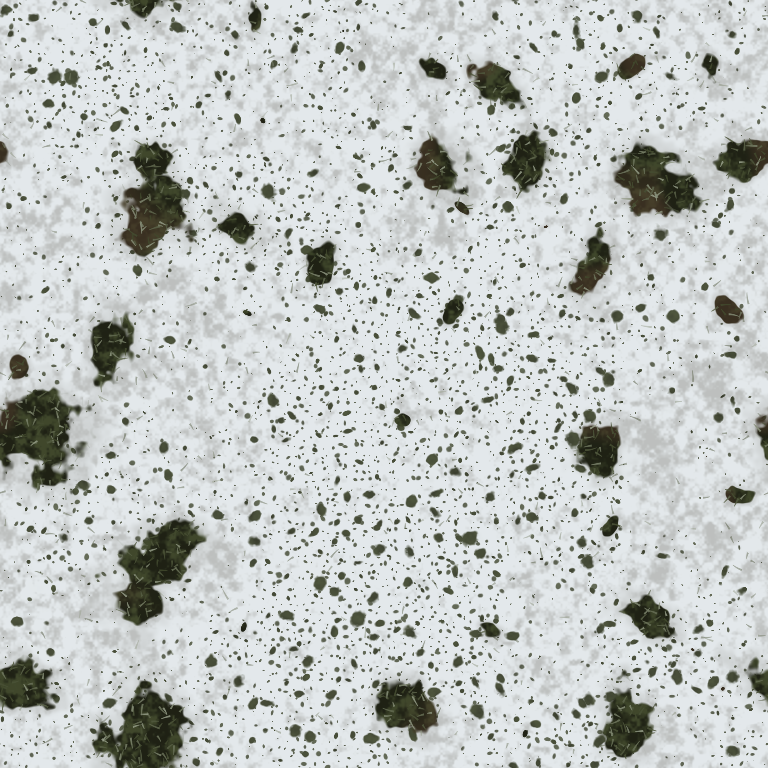
A WebGL 1 fragment shader for this texture:

```glsl
precision highp float;
// Thin snow over a lawn: white ground with ragged grass tufts and dark specks.
// Tufts and specks are wrapped cellular noise with elongated cells; curved
// blades grow from roots that lie on a tuft. Every lattice wraps, so it tiles.

uniform vec2 u_resolution;

const vec3 SNOW = vec3(0.89, 0.91, 0.92);
const vec3 SNOW_SHADE = vec3(0.74, 0.75, 0.745);
const vec3 SOIL = vec3(0.12, 0.13, 0.08);
const vec3 GRASS = vec3(0.25, 0.28, 0.17);
const vec3 GRASS_PALE = vec3(0.60, 0.63, 0.55);
const vec3 DEAD_GRASS = vec3(0.29, 0.22, 0.16);

const float TUFT_CELLS = 8.0;
const float TUFT_SIZE = 0.50;       // largest radius, in cells
const float TUFT_DENSITY = 0.72;
const float CLUMP_CELLS = 38.0;
const float SPECK_CELLS = 92.0;
const float SPECK_SIZE = 0.46;
const float RAGGEDNESS = 1.5;
const float BLADE_WIDTH = 0.0014;   // half width at the root, in canvas units
const float LONE_BLADES = 0.04;     // share of blades that poke through snow
const float TAU = 6.2831853;

vec4 hash4(vec2 p) {
  vec4 q = fract(p.xyxy * vec4(0.1031, 0.1030, 0.0973, 0.1099));
  q += dot(q, q.wzxy + 33.33);
  return fract((q.xxyz + q.yzzw) * q.zywx);
}

// Value noise with a whole number of cells across the canvas.
float noise(vec2 p, float cells) {
  vec2 g = p * cells;
  vec2 id = floor(g);
  vec2 f = fract(g);
  f = f * f * (3.0 - 2.0 * f);
  vec2 a = mod(id, cells);
  vec2 b = mod(id + 1.0, cells);
  float low = mix(hash4(a + cells).x, hash4(vec2(b.x, a.y) + cells).x, f.x);
  float high = mix(hash4(vec2(a.x, b.y) + cells).x, hash4(b + cells).x, f.x);
  return mix(low, high, f.y);
}

float layeredNoise(vec2 p, float cells) {
  return 0.5 * noise(p, cells) + 0.3 * noise(p, cells * 2.0)
       + 0.2 * noise(p, cells * 4.0);
}

// Scattered ellipses: 1 at a centre, 0 on its rim, -1 far away.
float scatter(vec2 p, float cells, float size, float density) {
  vec2 g = p * cells;
  vec2 id = floor(g);
  float field = -1.0;
  for (int y = -1; y <= 1; y++) {
    for (int x = -1; x <= 1; x++) {
      vec2 cell = id + vec2(float(x), float(y));
      vec4 h = hash4(mod(cell, cells) + cells * 3.0);
      float rarity = fract(dot(h, vec4(7.0, 13.0, 29.0, 53.0)));
      float radius = size * mix(0.3, 1.0, h.w * h.w)
                   * smoothstep(0.0, 0.25, density - rarity);
      vec2 d = g - cell - mix(vec2(0.1), vec2(0.9), h.xy);
      float angle = h.z * TAU;
      vec2 axis = vec2(cos(angle), sin(angle));
      d = vec2(dot(d, axis), dot(d, vec2(-axis.y, axis.x)));
      d.y *= 1.0 + fract(h.z * 9.0);
      field = max(field, 1.0 - length(d) / max(radius, 0.001));
    }
  }
  return field;
}

float tuftField(vec2 p) {
  return scatter(p, TUFT_CELLS, TUFT_SIZE, TUFT_DENSITY)
       + RAGGEDNESS * (layeredNoise(p, 32.0) - 0.5);
}

// Paints one layer of tapered, bent blades over the colour.
void paintBlades(vec2 p, float cells, float pixel, inout vec3 color) {
  vec2 id = floor(p * cells);
  for (int y = -1; y <= 1; y++) {
    for (int x = -1; x <= 1; x++) {
      vec2 cell = id + vec2(float(x), float(y));
      vec4 h = hash4(mod(cell, cells) + cells * 5.0);
      vec2 root = (cell + h.xy) / cells;
      vec2 d = p - root;
      float angle = h.z * TAU;
      vec2 axis = vec2(cos(angle), sin(angle));
      float span = mix(0.5, 0.9, h.w) / cells;
      float along = dot(d, axis) / span;
      float bend = (fract(h.z * 7.0) - 0.5) * 0.5 * along * along * span;
      float across = abs(dot(d, vec2(-axis.y, axis.x)) - bend);
      float width = BLADE_WIDTH * (1.0 - 0.7 * along);
      float blade = (1.0 - smoothstep(width - pixel * 0.5, width + pixel * 0.5, across))
                  * smoothstep(0.0, 0.1, along) * (1.0 - smoothstep(0.9, 1.0, along));
      if (blade > 0.0) {
        float lone = 0.5 * step(1.0 - LONE_BLADES, fract(h.w * 37.0));
        float shown = max(lone, smoothstep(0.0, 0.25, tuftField(root)));
        float tone = fract(h.w * 11.0);
        color = mix(color, mix(GRASS, GRASS_PALE, tone * tone), blade * shown * 0.85);
      }
    }
  }
}

void main() {
  vec2 p = gl_FragCoord.xy / u_resolution;
  float pixel = 1.0 / min(u_resolution.x, u_resolution.y);
  float patches = layeredNoise(p, 7.0);
  float grain = layeredNoise(p, 80.0);

  // Snow, greyer where it thins out around the tufts
  float tuft = tuftField(p);
  float depth = 0.6 * grain + 0.4 * patches;
  vec3 color = mix(SNOW_SHADE, SNOW, smoothstep(0.25, 0.52, depth));
  color = mix(color, SNOW_SHADE, 0.55 * smoothstep(-0.6, 0.1, tuft));

  // Specks and small clumps, denser in some patches
  float density = smoothstep(0.2, 0.8, patches);
  float ragged = 1.2 * (grain - 0.5);
  float clump = scatter(p, CLUMP_CELLS, SPECK_SIZE, density + 0.1) + ragged;
  float speck = scatter(p, SPECK_CELLS, SPECK_SIZE, density + 0.15) + ragged;
  float dirt = max(smoothstep(0.0, 0.45, clump), 0.85 * smoothstep(0.0, 0.6, speck));
  color = mix(color, mix(SOIL, GRASS, grain + 0.1), dirt * 0.9);

  // Tufts: dark ground under bright blades
  vec3 ground = mix(SOIL, GRASS, smoothstep(0.35, 0.75, grain));
  ground = mix(ground, DEAD_GRASS, 0.6 * smoothstep(0.6, 0.8, noise(p, 13.0)));
  color = mix(color, ground, smoothstep(0.0, 0.2, tuft));
  paintBlades(p, 52.0, pixel, color);
  paintBlades(p, 75.0, pixel, color);

  gl_FragColor = vec4(color, 1.0);
}
```
